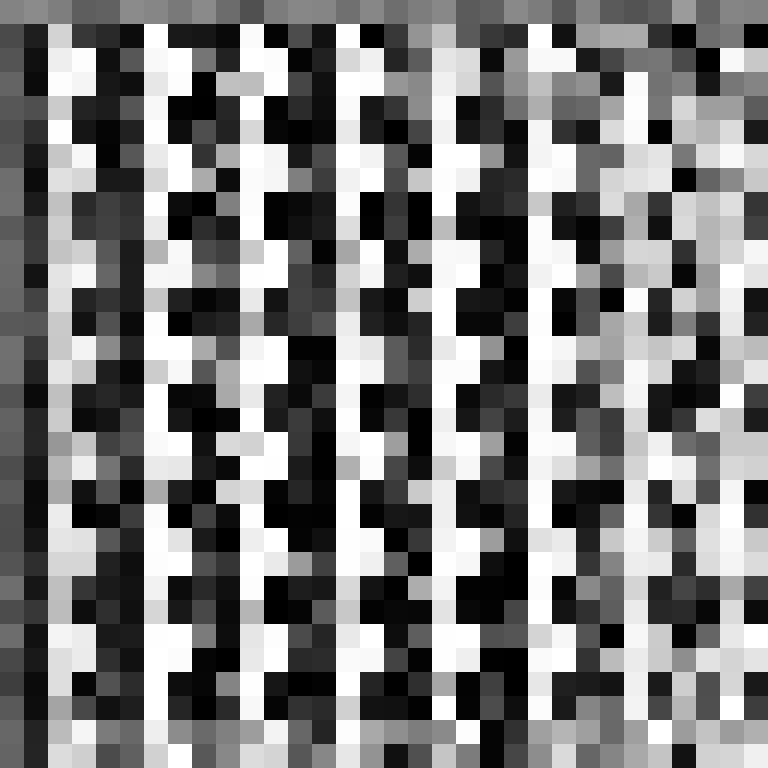
Give the GLSL for this pattern, as a WebGL 1 fragment shader.

```glsl
precision highp float;
// Grey mosaic of square cells: white vertical rails with notched teeth, fraying at the borders.

#define GRID 32.0          // cells along each side
#define PERIOD 4.0         // cells between rails, and between teeth
#define RAIL_FADE 0.35     // deepest dimming of a rail cell
#define TOOTH_SHADE 0.16   // brightest cell between two teeth
#define GAP_LOW 0.32       // brightest gap cell beside a dark notch
#define GAP_HIGH 0.68      // brightest gap cell beside a tooth
#define LANE_LOW 0.36      // brightest cell of a dark lane
#define LANE_HIGH 0.88     // brightest cell of a pale lane
#define FRAY_RIGHT 0.85    // disorder near the right border
#define FRAY_CORNER 0.55   // disorder near the upper right corner
#define FRAY_LEFT 0.25     // disorder near the left border
#define FRAY_BOTTOM 0.45   // disorder in the two lowest rows

uniform vec2 u_resolution;

float hash(vec2 p) {
  return fract(sin(dot(p, vec2(127.1, 311.7))) * 43758.5453);
}

// Regular part: each column of the period has its own role.
float wovenTone(float column, float row, float grain) {
  float role = mod(column, PERIOD);
  float toothRow = step(0.5 * PERIOD, mod(row, PERIOD));
  float square = grain * grain;
  if (role < 0.5) return square * mix(GAP_LOW, GAP_HIGH, toothRow);
  if (role < 1.5) {
    float pale = step(mod(column, 2.0 * PERIOD), 1.5) * step(2.0, column);
    return square * mix(LANE_LOW, LANE_HIGH, pale);
  }
  if (role < 2.5) return 1.0 - RAIL_FADE * square * square;
  return mix(TOOTH_SHADE * square, 1.0 - 0.12 * square * square, toothRow);
}

// How far a cell strays from the regular weave.
float disorder(float column, float row) {
  float soft = step(mod(column, PERIOD), 1.5);
  float right = FRAY_RIGHT * smoothstep(21.0, 28.0, column) * mix(0.25, 1.0, soft);
  float corner = FRAY_CORNER * smoothstep(15.0, 22.0, column)
               * (1.0 - smoothstep(3.0, 6.0, row));
  float left = FRAY_LEFT * (1.0 - smoothstep(2.0, 6.0, column));
  float bottom = FRAY_BOTTOM * step(GRID - 2.5, row);
  return max(max(right, corner), max(left, bottom));
}

float cellTone(vec2 cell) {
  cell = clamp(cell, 0.0, GRID - 1.0);
  float column = cell.x;
  float row = GRID - 1.0 - cell.y; // counted from the top
  float grain = hash(cell + 3.7);
  float stray = clamp(1.5 * hash(cell + 51.3) - 0.25, 0.0, 1.0);

  float tone = mix(wovenTone(column, row, grain), stray, disorder(column, row));

  // Quiet grey borders at the left and the top.
  if (column < 0.5) tone = 0.24 + 0.26 * grain;
  else if (column < 1.5) tone = 0.04 + 0.34 * grain * grain;
  if (row < 0.5) tone = 0.28 + 0.35 * grain;
  return tone;
}

void main() {
  // Average the cells under one pixel for smooth edges at any size.
  vec2 pixel = GRID / u_resolution;
  vec2 corner = gl_FragCoord.xy * pixel - 0.5 * pixel;
  vec2 cell = floor(corner);
  vec2 cover = clamp((corner + pixel - cell - 1.0) / pixel, 0.0, 1.0);

  float lower = mix(cellTone(cell), cellTone(cell + vec2(1.0, 0.0)), cover.x);
  float upper = mix(cellTone(cell + vec2(0.0, 1.0)), cellTone(cell + 1.0), cover.x);
  gl_FragColor = vec4(vec3(mix(lower, upper, cover.y)), 1.0);
}
```
